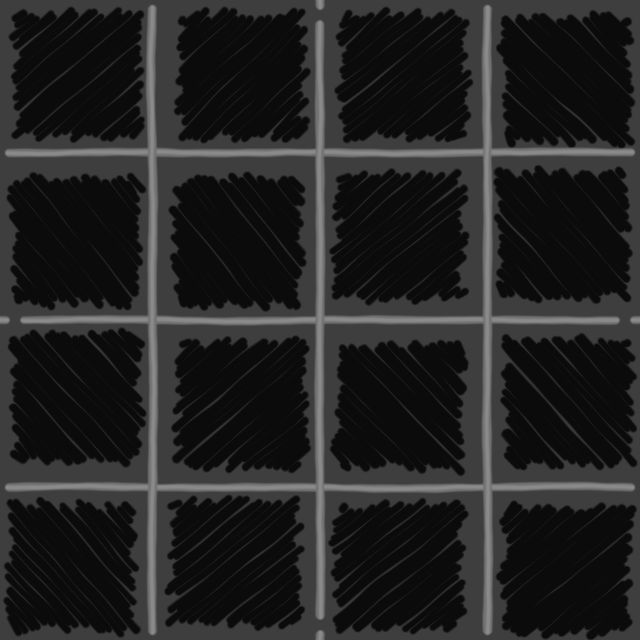
Write a Shadertoy shader that draws this pattern.

```glsl
// Four by four squares of dark pencil scribble on grey, parted by chalk lines.
// Each square is a loop of jittered diagonal strokes clipped to a box;
// the lines are rounded bars bent and worn by gradient noise.

const float LINE_PITCH = 0.2617;   // distance between ruled lines
const float CELL_PITCH = 0.2555;   // distance between scribble centres
const float HALF_SIDE = 0.094;     // half side of a scribbled square
const int STROKES = 29;
const int RISING_CELLS = 0x742E;   // one bit per cell: strokes rise to the right

const vec3 PAPER = vec3(0.243);
const vec3 INK = vec3(0.043);
const vec3 CHALK_EDGE = vec3(0.45);
const vec3 CHALK_CORE = vec3(0.54);

vec2 hash22(vec2 p) {
    vec3 q = fract(p.xyx * vec3(0.1031, 0.1030, 0.0973));
    q += dot(q, q.yzx + 33.33);
    return fract((q.xx + q.yz) * q.zy);
}

vec2 gradientAt(vec2 lattice) {
    float angle = 6.2832 * hash22(lattice + 71.0).x;
    return vec2(cos(angle), sin(angle));
}

// Gradient noise, roughly -0.7 to 0.7
float gradientNoise(vec2 p) {
    vec2 i = floor(p), f = p - i;
    vec2 w = f * f * f * (f * (f * 6.0 - 15.0) + 10.0);
    vec2 e = vec2(1.0, 0.0);
    float low = mix(dot(gradientAt(i), f), dot(gradientAt(i + e), f - e), w.x);
    float high = mix(dot(gradientAt(i + e.yx), f - e.yx),
                     dot(gradientAt(i + 1.0), f - 1.0), w.x);
    return mix(low, high, w.y);
}

float segmentDistance(vec2 p, vec2 a, vec2 b) {
    vec2 pa = p - a, ba = b - a;
    return length(pa - ba * clamp(dot(pa, ba) / (dot(ba, ba) + 1e-7), 0.0, 1.0));
}

// Distance to a square filled with strokes; p is relative to its centre
float scribbleDistance(vec2 p, vec2 cell, bool rising) {
    vec2 seed = hash22(cell + 5.0);
    if (!rising) p.x = -p.x;
    float angle = (rising ? 0.73 : 0.84) + 0.12 * (seed.x - 0.5);
    float c = cos(angle), s = sin(angle);

    // Along and across the strokes, with a slight bend
    vec2 q = vec2(c * p.x + s * p.y, c * p.y - s * p.x);
    q.y += 0.005 * gradientNoise(q * vec2(11.0, 14.0) + cell * 17.0);

    float reach = 0.96 * HALF_SIDE * (c + s);
    float d = 1.0;
    for (int i = 0; i < STROKES; i++) {
        vec2 key = vec2(float(i), 40.0 * cell.x + 190.0 * cell.y);
        vec2 slip = (hash22(key + 11.0) - 0.5) * 0.0075;
        vec2 overshoot = (hash22(key + 57.0) - 0.5) * 0.021;
        float v = mix(-reach, reach, float(i) / float(STROKES - 1));
        float start = max((s * v - HALF_SIDE) / c, (-c * v - HALF_SIDE) / s);
        float end = min((s * v + HALF_SIDE) / c, (-c * v + HALF_SIDE) / s);
        d = min(d, segmentDistance(q, vec2(start + overshoot.x, v + slip.x),
                                      vec2(end + overshoot.y, v + slip.y)));
    }
    float radius = mix(0.0057, 0.0066, seed.y);
    float wear = 0.0018 * gradientNoise(q * vec2(16.0, 85.0) + cell * 31.0);
    return d - radius + wear;
}

// Hand-ruled bar; x of the result is distance, y is offset from its axis
vec2 ruledLine(float along, float across, float id, float radius) {
    float k = clamp(floor((across - 0.5) / LINE_PITCH + 0.5), -1.0, 1.0);
    float seed = id * 23.0 + k * 7.0;
    float offset = across - 0.5 - k * LINE_PITCH;
    offset += 0.006 * gradientNoise(vec2(along * 4.0, seed));
    offset += 0.001 * gradientNoise(vec2(along * 30.0, seed + 3.0));
    float t = abs(along - 0.5);
    // The middle line breaks near its ends and resumes at the border
    float past = k == 0.0 ? min(t - 0.468, 0.485 - t) : t - 0.492;
    float r = radius + 0.0016 * gradientNoise(vec2(along * 14.0, seed + 9.0));
    float d = length(max(vec2(past + r, abs(offset)), 0.0)) - r;
    return vec2(d, offset);
}

vec3 drawLine(vec3 base, vec2 line, float along, float id, float soft) {
    float shift = 0.004 * gradientNoise(vec2(along * 9.0, id + 40.0));
    float core = 1.0 - smoothstep(0.001, 0.005, abs(line.y + shift));
    vec3 chalk = mix(CHALK_EDGE, CHALK_CORE, core);
    return mix(base, chalk, 1.0 - smoothstep(-soft, soft, line.x));
}

void mainImage(out vec4 fragColor, in vec2 fragCoord) {
    float side = min(iResolution.x, iResolution.y);
    vec2 uv = (fragCoord - 0.5 * iResolution.xy) / side + 0.5;
    float soft = max(0.0024, 0.75 / side);

    // Scribbled squares, each nudged off its centre
    vec2 cell = clamp(floor((uv - 0.5) / LINE_PITCH + 2.0), 0.0, 3.0);
    vec2 nudge = (hash22(cell + 29.0) - 0.5) * 0.014;
    vec2 centre = 0.5 + (cell - 1.5) * CELL_PITCH + nudge;
    bool rising = ((RISING_CELLS >> int(cell.x + 4.0 * cell.y)) & 1) == 1;
    float ink = scribbleDistance(uv - centre, cell, rising);
    vec3 colour = mix(PAPER, INK, 1.0 - smoothstep(-soft, soft, ink));

    // Ruled lines across, then down
    colour = drawLine(colour, ruledLine(uv.x, uv.y, 1.0, 0.0060), uv.x, 1.0, soft);
    colour = drawLine(colour, ruledLine(uv.y, uv.x, 2.0, 0.0068), uv.y, 2.0, soft);
    fragColor = vec4(colour, 1.0);
}
```
